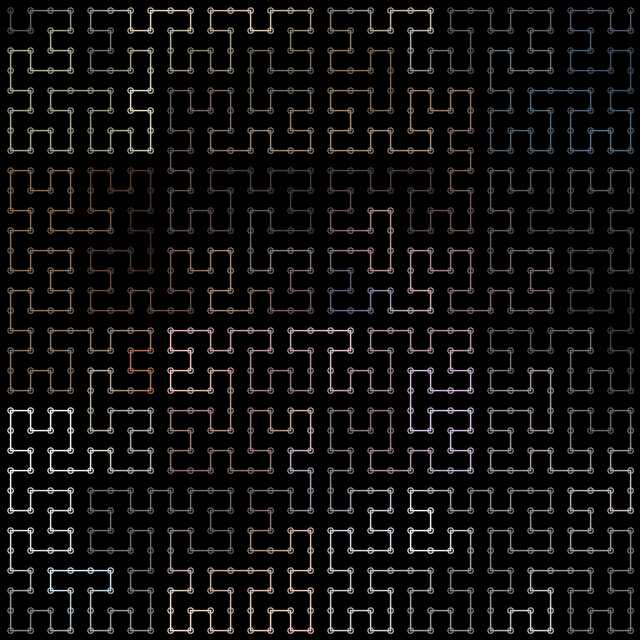
A Shadertoy shader for this pattern:

```glsl
const int GRID = 32;

// Tint and brightness at even steps along the curve
const vec3 TINTS[16] = vec3[16](
    vec3(.98, .96, .86), vec3(1., .91, .82), vec3(1., .82, .81), vec3(1., .78, .62),
    vec3(1., .94, .89), vec3(.88, .95, 1.), vec3(1., .88, .82), vec3(1., .82, .79),
    vec3(.95, .86, 1.), vec3(.98, .98, 1.), vec3(1., .95, .97), vec3(.97, .9, .98),
    vec3(1., .93, .91), vec3(1., .82, .8), vec3(1., .87, .75), vec3(.72, .87, 1.));
const float LEVELS[32] = float[32](
    .62, .78, .68, .48, .30, .68, .30, .52, .62, .90, .90, .62, .82, .85, .68, .82,
    .85, .62, .78, .82, .85, .65, .62, .42, .30, .32, .80, .42, .62, .68, .42, .42);

float hash(float n) {
    n = fract(n * .1031);
    n *= n + 33.33;
    n *= n + n;
    return fract(n);
}

float noise(float x) {
    return mix(hash(floor(x)), hash(floor(x) + 1.), smoothstep(0., 1., fract(x)));
}

// Order of a cell along the Hilbert curve, y pointing down
int hilbertIndex(ivec2 cell) {
    int index = 0;
    for (int s = GRID / 2; s > 0; s /= 2) {
        ivec2 quadrant = (cell / s) & 1;
        index += s * s * ((3 * quadrant.x) ^ quadrant.y);
        if (quadrant.y == 0) {
            if (quadrant.x == 1) cell = GRID - 1 - cell;
            cell = cell.yx;
        }
    }
    return index;
}

// Colour drifting along the curve, with faded stretches and hue accents
vec3 curveColor(float pos) {
    float t = clamp(pos / 64. - .5, 0., 14.999);
    float l = clamp(pos / 32. - .5, 0., 30.999);
    vec3 tint = mix(TINTS[int(t)], TINTS[int(t) + 1], fract(t));
    float level = mix(LEVELS[int(l)], LEVELS[int(l) + 1], fract(l));
    vec3 accent = mix(vec3(1., .65, .5), vec3(.45, .68, 1.), noise(pos / 40. + 90.));
    tint = mix(tint, accent, .8 * smoothstep(.72, .97, noise(pos / 14. + 50.)));
    return min(tint * level * (.65 + .7 * noise(pos / 9.)), 1.);
}

float stroke(float dist, float halfWidth, float pixel) {
    return clamp(.5 + (halfWidth - dist) / pixel, 0., 1.);
}

void mainImage(out vec4 fragColor, in vec2 fragCoord) {
    vec2 uv = fragCoord / iResolution.xy;
    vec2 grid = vec2(uv.x, 1. - uv.y) * float(GRID);
    float pixel = float(GRID) / iResolution.y;
    ivec2 cell = ivec2(grid);
    vec2 p = fract(grid) - .53;
    int index = hilbertIndex(cell);
    vec3 color = vec3(0.);

    // Half links towards the previous and next cell
    for (int k = 0; k < 4; k++) {
        int side = 1 - 2 * (k & 1);
        ivec2 dir = k < 2 ? ivec2(side, 0) : ivec2(0, side);
        ivec2 neighbour = cell + dir;
        if (neighbour != clamp(neighbour, 0, GRID - 1)) continue;
        int delta = hilbertIndex(neighbour) - index;
        if (abs(delta) != 1) continue;
        float along = clamp(dot(p, vec2(dir)), 0., .6);
        float line = stroke(length(p - vec2(dir) * along), .036, pixel);
        color = max(color, line * curveColor(float(index) + float(delta) * along));
    }

    // Ring around each node
    float ring = stroke(abs(length(p) - .135), .031, pixel);
    vec3 ringColor = curveColor(float(index));
    float grey = dot(ringColor, vec3(.3, .5, .2));
    color = mix(color, mix(ringColor, vec3(grey), .25) * .9, ring);

    fragColor = vec4(color, 1.);
}
```
